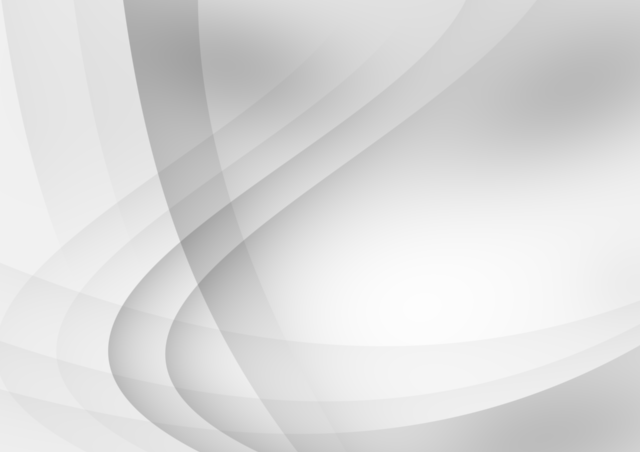
Reproduce this background procedurally as a Shadertoy shader.

```glsl
// Pale grey backdrop of overlapping translucent sheets with curved edges.
// Each edge is a polynomial; its signed distance drives a soft inner shadow.
// Rotated Gaussian clouds and one white glow set the broad light and dark.

#define ASPECT 1.419
#define EDGE_SOFTNESS 0.0022
#define BASE_TONE 0.945
#define GLOW_STRENGTH 0.055
#define LOOP_SHADOW 0.21
#define RIBBON_SHADE 0.11
#define CLOUD_SHADE 0.17
#define ARC_SHADE 0.035
#define CORNER_SHADE 0.16

// Signed distance to x = start + quartic(drop), positive on the right
float curveSide(vec2 q, float start, vec4 c) {
    float t = q.y;
    float x = start + t * (c.x + t * (c.y + t * (c.z + t * c.w)));
    float slope = c.x + t * (2.0 * c.y + t * (3.0 * c.z + t * 4.0 * c.w));
    return (q.x - x) * inversesqrt(1.0 + slope * slope);
}

// Signed distance to a sagging arc, positive below it
float arcSide(vec2 q, vec2 lowest, float bend, float skew) {
    float dx = q.x - lowest.x;
    float slope = dx * (2.0 * bend + 3.0 * skew * dx);
    float y = lowest.y - dx * dx * (bend + skew * dx);
    return (q.y - y) * inversesqrt(1.0 + slope * slope);
}

float inside(float d) {
    return smoothstep(-EDGE_SOFTNESS, EDGE_SOFTNESS, d);
}

// Sharp at the edge, fading inward
float innerShadow(float d, float width) {
    return inside(d) * exp(-max(d, 0.0) / width);
}

float cloud(vec2 p, vec2 center, vec2 radii, float angle) {
    vec2 d = p - center;
    float c = cos(angle), s = sin(angle);
    d = vec2(c * d.x + s * d.y, c * d.y - s * d.x) / radii;
    return exp(-dot(d, d));
}

void mainImage(out vec4 fragColor, in vec2 fragCoord) {
    vec2 p = fragCoord / iResolution.xy * vec2(ASPECT, 1.0);
    vec2 q = vec2(p.x, 1.0 - p.y); // y measured down from the top
    float drop = q.y;

    // Curve families
    vec4 ribbonLeft = vec4(0.139, 0.109, 0.139, 0.0);
    vec4 ribbonRight = vec4(0.004, 0.384, -0.059, 0.0);
    vec4 outerLoop = vec4(-0.486, -2.595, 2.328, 0.162);
    vec4 innerLoop = vec4(-0.762, -1.559, 0.853, 0.85);
    float left = curveSide(q, 0.273, ribbonLeft);
    float right = curveSide(q, 0.439, ribbonRight);
    float outer = curveSide(q, 1.033, outerLoop);
    float inner = curveSide(q, 1.190, innerLoop);

    // Broad light and clouds
    float tone = BASE_TONE;
    tone += GLOW_STRENGTH * cloud(p, vec2(0.84, 0.33), vec2(0.46, 0.34), 0.3);
    tone -= CLOUD_SHADE * cloud(p, vec2(1.27, 0.79), vec2(0.31, 0.15), 0.4);
    tone -= 0.07 * cloud(p, vec2(1.25, 0.98), vec2(0.60, 0.25), 0.0);
    tone -= CLOUD_SHADE * inside(left)
          * cloud(p, vec2(0.50, 0.86), vec2(0.25, 0.13), -0.25);
    tone -= 0.05 * cloud(p, vec2(0.60, 0.80), vec2(0.40, 0.25), 0.0);
    tone -= 0.03 * cloud(p, vec2(1.40, 0.37), vec2(0.12, 0.10), 0.0);

    // Faint sheets at the far left
    float upperFade = 1.0 - smoothstep(0.25, 0.66, drop);
    for (int i = 0; i < 2; i++) {
        float shift = 0.27 - 0.16 * float(i);
        float d = curveSide(q, 0.273 - shift, ribbonLeft);
        float strength = 0.055 - 0.025 * float(i);
        tone *= 1.0 - strength * upperFade * innerShadow(d, 0.20);
    }

    // Steep ribbon
    float ribbon = inside(left) * (1.0 - inside(right));
    float ribbonFade = 1.0 - 0.6 * smoothstep(0.5, 0.95, drop);
    tone *= 1.0 - RIBBON_SHADE * ribbon * ribbonFade;
    tone *= 1.0 - 0.075 * ribbonFade * innerShadow(left, 0.12);
    tone *= 1.0 - 0.06 * smoothstep(0.1, 0.5, drop) * innerShadow(right, 0.10);

    // Pale echoes of the outer loop
    for (int i = 0; i < 2; i++) {
        float shift = 0.115 + 0.135 * float(i);
        float d = curveSide(q, 1.033 - shift, outerLoop);
        float strength = 0.055 * smoothstep(0.02, 0.3, drop);
        strength *= 1.0 - 0.55 * smoothstep(0.4, 0.75, drop);
        tone *= 1.0 - strength * innerShadow(d, 0.09);
    }

    // Two main loops, darkest around their left turn
    float turn = mix(0.22, 1.0, smoothstep(0.05, 0.72, drop));
    turn *= 1.0 - 0.25 * smoothstep(0.85, 1.0, drop);
    tone *= 1.0 - LOOP_SHADOW * turn * innerShadow(outer, 0.075);
    tone *= 1.0 - 0.85 * LOOP_SHADOW * turn * innerShadow(inner, 0.085);

    // Sagging arcs and the grey lower right corner
    float arcs[3] = float[3](arcSide(q, vec2(0.85, 0.766), 0.29, 0.04),
                             arcSide(q, vec2(0.72, 0.888), 0.305, 0.065),
                             arcSide(q, vec2(0.66, 0.960), 0.28, 0.08));
    for (int i = 0; i < 3; i++)
        tone *= 1.0 - ARC_SHADE * innerShadow(arcs[i], 0.10);
    float corner = inside(arcs[2]) * smoothstep(0.55, 1.15, p.x);
    tone -= corner * (0.03 + CORNER_SHADE
          * cloud(p, vec2(1.22, 0.03), vec2(0.32, 0.13), 0.2));

    fragColor = vec4(vec3(clamp(tone, 0.0, 1.0)), 1.0);
}
```
